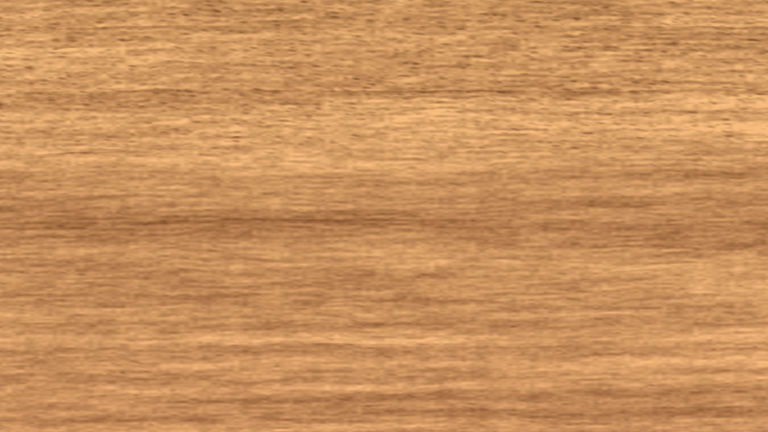
This texture is drawn by a Shadertoy shader. Its source:

```glsl
const vec3 DARK_WOOD = vec3(0.635, 0.425, 0.257);
const vec3 LIGHT_WOOD = vec3(0.910, 0.680, 0.450);
const vec3 YELLOW_SHIFT = vec3(-0.002, 0.007, 0.001);

float hash(vec2 p) {
    return fract(sin(dot(p, vec2(127.1, 311.7))) * 43758.5);
}

float valueNoise(vec2 p) {
    vec2 cell = floor(p);
    vec2 f = fract(p);
    f = f * f * (3.0 - 2.0 * f);
    float low = mix(hash(cell), hash(cell + vec2(1.0, 0.0)), f.x);
    float high = mix(hash(cell + vec2(0.0, 1.0)), hash(cell + 1.0), f.x);
    return mix(low, high, f.y);
}

// Noise centred on zero, stretched by its frequency along each axis
float streaks(vec2 p, vec2 frequency, float seed) {
    return valueNoise(p * frequency + seed * vec2(17.3, 31.7)) - 0.5;
}

float band(float y, float centre, float width) {
    float d = (y - centre) / width;
    return exp(-d * d);
}

// Dark line with a crisp upper edge and a soft fade below
float growthLine(float y, float height, float fade) {
    float below = height - y;
    return smoothstep(-0.003, 0.002, below) * exp(-max(below, 0.0) / fade);
}

// Evenly spaced growth lines whose strength drifts along the grain
float growthLines(vec2 p, float spacing) {
    float total = 0.0;
    for (int i = 0; i < 7; i++) {
        float id = float(i);
        float height = 0.05 + spacing * id + 0.012 * (hash(vec2(id, 4.0)) - 0.5);
        float drift = valueNoise(vec2(p.x * 1.1 + 5.0, id * 9.0));
        float strength = 0.2 + 0.8 * smoothstep(0.15, 0.85, drift);
        total += strength * growthLine(p.y, height, 0.011);
    }
    return total;
}

// Short tilted dashes, each contained in its own cell
float pores(vec2 p, vec2 frequency, float density, float seed) {
    p.y += 0.09 * p.x;
    vec2 q = p * frequency;
    q.x += 7.0 * hash(vec2(floor(q.y), seed));
    vec2 cell = floor(q);
    vec2 f = fract(q) - 0.5;
    f.x -= 0.2 * (hash(cell + seed) - 0.5);
    float present = smoothstep(1.0 - density, 1.0, hash(cell + seed + 41.0));
    return present * smoothstep(1.0, 0.2, length(f / vec2(0.39, 0.48)));
}

// Gentle waviness and slope of the fibres
vec2 bendGrain(vec2 p) {
    float bend = 0.016 * streaks(p, vec2(1.6, 3.0), 1.0);
    bend += 0.007 * streaks(p, vec2(6.0, 14.0), 2.0);
    bend += 0.003 * streaks(p, vec2(19.0, 40.0), 9.0);
    float slope = 0.014 * (p.x - 0.9) * (1.0 - p.y);
    return vec2(p.x, p.y + bend - slope);
}

float broadTone(vec2 p) {
    float tone = 0.28 * streaks(p, vec2(0.6, 8.0), 3.0);
    tone += 0.36 * streaks(p, vec2(1.0, 29.0), 4.0);
    tone += 0.38 * streaks(p, vec2(2.6, 74.0), 5.0);
    return tone;
}

float fibreTone(vec2 p) {
    float tone = 0.50 * streaks(p, vec2(13.0, 150.0), 6.0);
    tone += 0.42 * streaks(p, vec2(42.0, 165.0), 7.0);
    tone += 0.32 * streaks(p, vec2(95.0, 190.0), 10.0);
    return tone;
}

void mainImage(out vec4 fragColor, in vec2 fragCoord) {
    vec2 p = fragCoord / iResolution.y;
    vec2 grain = bendGrain(p);
    float upper = smoothstep(0.58, 0.72, grain.y);
    float lower = 1.0 - smoothstep(0.22, 0.34, grain.y);

    // Broad light and dark zones
    float tone = 0.67 + broadTone(grain);
    tone += fibreTone(grain) * mix(0.9, 1.15, upper);
    tone += 0.18 * band(grain.y, 0.69, 0.06);
    tone -= 0.21 * band(grain.y, 0.46, 0.10);
    tone -= 0.14 * band(grain.y, 0.03, 0.04);

    // Growth rings, closer together in the lower part
    float ripple = sin(grain.y * 125.0 + 5.0 * streaks(grain, vec2(0.8, 7.0), 8.0));
    tone += 0.09 * lower * ripple;
    tone -= 0.46 * growthLines(grain, 0.148);

    // Open pores, denser in the upper part
    float density = mix(0.15, 0.50, upper);
    float depth = mix(0.24, 0.42, upper);
    tone -= depth * pores(grain, vec2(24.0, 105.0), density, 3.0);
    tone -= 0.7 * depth * pores(grain, vec2(37.0, 122.0), density, 11.0);

    vec3 wood = mix(DARK_WOOD, LIGHT_WOOD, clamp(tone, -0.35, 1.2));
    wood += YELLOW_SHIFT * (2.0 * p.y - 1.0);
    fragColor = vec4(wood, 1.0);
}
```
